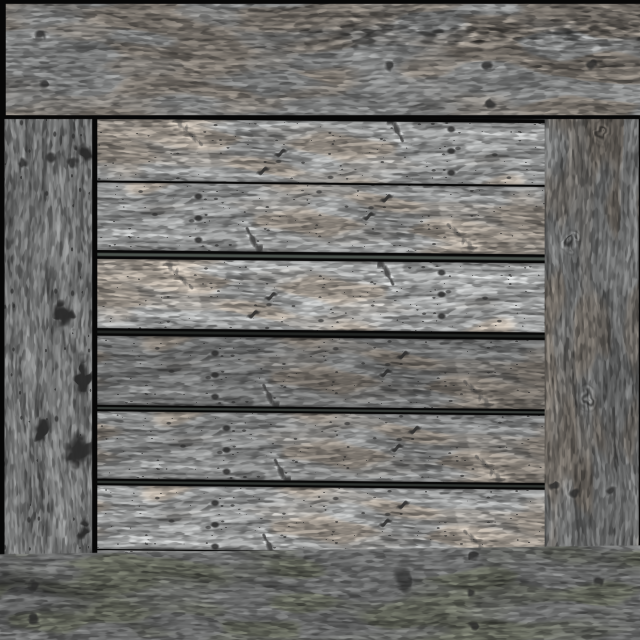
Reproduce this texture procedurally as a Shadertoy shader.

```glsl
// Weathered timber panel: six horizontal slats framed by four worn planks.
const vec3 COOL = vec3(.99, 1, 1), WARM = vec3(1.04, .99, .93), MOSS = vec3(.99, 1.02, .91);
const vec3 VOID = vec3(.027), STAIN = vec3(.16);
const float CONTRAST = 1.05, SEAM_TILT = -.01;
const float LEFT_TONE = .44, RIGHT_TONE = .4, TOP_TONE = .46, BOTTOM_TONE = .39;
// Seams: height, half width, brightness of the inner lip
const vec3 SEAMS[7] = vec3[7](vec3(.814, .003, 0), vec3(.713, .0016, 0),
  vec3(.599, .007, 1), vec3(.478, .006, .4), vec3(.359, .005, .7),
  vec3(.2435, .0053, .6), vec3(.138, .001, 0));
// Slats: nail column position, tone, direction of the half-turned pattern
const vec4 SLATS[6] = vec4[6](vec4(.705, .764, .565, -1), vec4(.31, .659, .55, 1),
  vec4(.69, .54, .6, -1), vec4(.336, .414, .435, 1),
  vec4(.354, .297, .505, 1), vec4(.336, .18, .575, 1));
const vec2 NAILS[18] = vec2[18](vec2(.064, .944), vec2(.068, .871), vec2(.608, .898),
  vec2(.762, .9), vec2(.924, .898), vec2(.766, .837), vec2(.034, .745),
  vec2(.081, .753), vec2(.113, .746), vec2(.865, .241), vec2(.897, .229),
  vec2(.956, .232), vec2(.052, .085), vec2(.052, .034), vec2(.935, .092),
  vec2(.74, .131), vec2(.736, .073), vec2(.74, .023));
// Stains: centre and radii
const vec4 STAINS[6] = vec4[6](vec4(.13, .41, .012, .028), vec4(.124, .297, .019, .027),
  vec4(.066, .329, .011, .024), vec4(.1, .508, .014, .018),
  vec4(.134, .173, .01, .012), vec4(.13, .76, .011, .013));
const vec2 KNOTS[3] = vec2[3](vec2(.941, .794), vec2(.891, .622), vec2(.919, .378));

float hash(vec2 p) {
  vec3 q = fract(p.xyx * .1031);
  q += dot(q, q.yzx + 33.33);
  return fract((q.x + q.y) * q.z);
}

// Cellular noise with smoothly blended cell values
float cells(vec2 p) {
  vec2 base = floor(p), f = p - base, sum = vec2(0);
  for (int k = 0; k < 9; k++) {
    vec2 g = vec2(k % 3, k / 3) - 1., id = base + g;
    vec2 d = g + vec2(hash(id), hash(id + 71.7)) - f;
    sum += exp(-6. * dot(d, d)) * vec2(hash(id + 37.3), 1);
  }
  return sum.x / sum.y;
}

float fade(float a, float b, float d) { return 1. - smoothstep(a, b, d); }
float blob(vec2 d, vec2 r) { return fade(.5, 1.3, length(d / r)); }

float specks(vec2 p, float density) {
  vec2 id = floor(p), c = .35 + .3 * vec2(hash(id + 5.1), hash(id + 9.7));
  float r = .08 + .17 * pow(hash(id + 2.3), 2.);
  return step(1. - density, hash(id)) * blob(fract(p) - c, vec2(r));
}

float box(vec2 p, vec2 lo, vec2 hi) {
  vec2 m = smoothstep(-.0012, .0012, p - lo) * smoothstep(-.0012, .0012, hi - p);
  return m.x * m.y;
}

// Grain runs along x
vec3 wood(vec2 p, float tone, vec3 tint) {
  p.y += .004 * sin(p.x * 9. + p.y * 13.) + .0015 * sin(p.x * 31. + p.y * 40.);
  float fibre = .18 * cells(p * vec2(7, 65)) + .34 * cells(p * vec2(20, 190))
    + .48 * cells(p * vec2(80, 290));
  float patches = cells(p * vec2(11, 40) + 9.);
  float ridge = .045 * sin(p.y * 900. + 7. * patches);
  vec3 hue = mix(COOL, tint, smoothstep(.35, .8, patches));
  return tone * hue * (1. + CONTRAST * (fibre - .5) + .16 * (.5 - patches) + ridge);
}

// Slanted knot: dark core with a pale rim
vec3 knot(vec3 col, vec2 p, vec2 axis, float strength) {
  float t = clamp(dot(p, axis) / dot(axis, axis), 0., 1.);
  float d = length(p - axis * t) + .008 * (cells(p * vec2(170, 110)) - .5);
  col *= 1. + .13 * fade(.004, .018, d);
  return mix(col, vec3(.24), strength * fade(0., .003 + .005 * t, d));
}

vec3 slats(vec2 uv) {
  float y = uv.y - SEAM_TILT * (uv.x - .5);
  int n = 0;
  for (int i = 1; i < 6; i++) n += y < SEAMS[i].x ? 1 : 0;
  vec4 slat = SLATS[n];
  vec2 p = (uv - slat.xy) * slat.w;
  vec3 col = wood(p + vec2(3, 2), slat.z, WARM);
  col = knot(col, p - vec2(.076, -.016), vec2(.019, -.032), .85);
  col = knot(col, p - vec2(.39, -.01), vec2(.038, -.035), .5);
  // Pits, gouges and the nail column
  float dark = .65 * specks(p * vec2(50, 85) + 40., .12);
  dark = max(dark, .6 * specks(p * vec2(90, 150) + 13., .1));
  for (float i = 0.; i < 3.; i++) {
    vec2 d = p - vec2(.266, .003) - i * .028;
    d.y -= .5 * d.x + .0015 * sin(d.x * 500.);
    dark = max(dark, .85 * step(i, 1.) * blob(d, vec2(.01, .004)));
    dark = max(dark, .85 * blob(p - vec2(0, .034 * (i - 1.)), vec2(.0065, .005)));
  }
  col = mix(col, STAIN, dark);
  for (int i = 0; i < 7; i++) {
    float d = abs(y - SEAMS[i].x), h = SEAMS[i].y;
    vec3 gap = mix(VOID, vec3(.29, .32, .3), SEAMS[i].z * fade(.1 * h, .6 * h, d));
    col *= 1. - .2 * fade(h, h + .005, d);
    col = mix(col, gap, fade(h - .0012, h + .0012, d));
  }
  return col;
}

void mainImage(out vec4 fragColor, in vec2 fragCoord) {
  vec2 uv = fragCoord / iResolution.xy;
  vec3 col = mix(VOID, slats(uv), box(uv, vec2(.152, .1), vec2(.852, .814)));
  // Side posts with upright grain
  vec3 left = wood(uv.yx + 7., LEFT_TONE, COOL);
  left = mix(left, STAIN, .7 * specks(uv * vec2(75, 45), .14));
  vec2 ragged = .016 * (vec2(cells(uv * 90.), cells(uv * 90. + 31.)) - .5);
  for (int i = 0; i < 6; i++)
    left = mix(left, STAIN, .95 * blob(uv - STAINS[i].xy + ragged, STAINS[i].zw));
  col = mix(col, left, box(uv, vec2(.007, .1), vec2(.144, .814)));
  vec3 right = wood(uv.yx + 15., RIGHT_TONE + .03 * cos(uv.x * 38. - 33.), WARM);
  for (int i = 0; i < 3; i++) {
    float r = length((uv - KNOTS[i]) * vec2(1, .75) + .5 * ragged);
    right *= 1. + .3 * sin(r * 750.) * fade(.006, .018, r);
  }
  right *= .8 + .2 * smoothstep(.851, .858, uv.x);
  col = mix(col, right, box(uv, vec2(.851, .1), vec2(.998, .814)));
  // Bottom plank with moss and smears
  vec3 bottom = wood(uv + vec2(21, 4), BOTTOM_TONE, MOSS);
  bottom *= 1. - .3 * blob(uv - vec2(.04, .095 - .2 * uv.x), vec2(.12, .017));
  bottom *= 1. - .4 * blob(uv - vec2(.629, .094) + ragged, vec2(.015, .018));
  col = mix(col, bottom, fade(-.0015, .0015, uv.y - .134 - .014 * uv.x));
  // Top plank with a weathered band
  vec3 top = wood(uv + vec2(33, 6), TOP_TONE, WARM);
  float band = exp(-pow((uv.y - .948) / .026, 2.)) * smoothstep(.35, .6, uv.x);
  top *= 1. + band * (.9 * cells(uv * vec2(60, 190)) - .58);
  col = mix(col, top, box(uv, vec2(.009, .82), vec2(1.1, .994)));
  // Frame nails with pale worn rims
  for (int i = 0; i < 18; i++) {
    vec2 d = uv - NAILS[i] + .4 * ragged;
    col *= 1. + .1 * blob(d, vec2(.014, .011));
    col = mix(col, STAIN, .8 * blob(d, vec2(.008, .007)));
  }
  fragColor = vec4(clamp(col, 0., 1.), 1);
}
```
